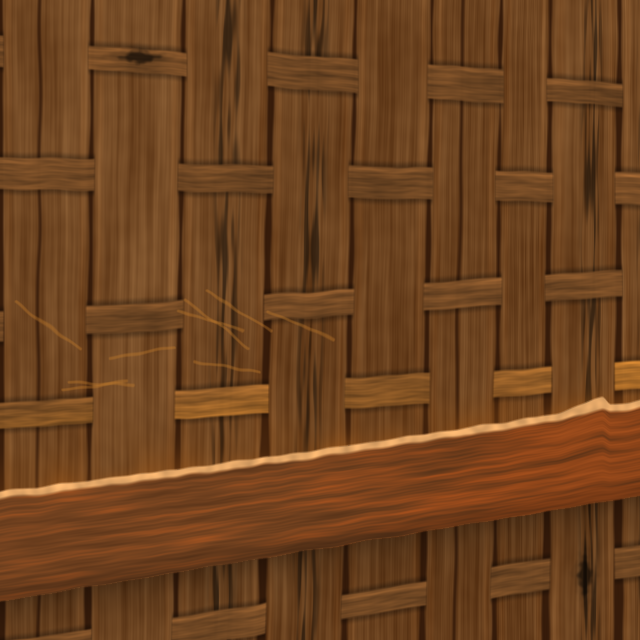
Write a three.js fragment shader that draws this texture.

```glsl
// A woven bamboo wall, nine upright strips by six cross rows, behind a sloping
// wooden beam. Cross rows show in alternate columns; gradient noise stretched
// along each part gives fibres, stains, rough edges and loose straw.
varying vec2 vUv;

const vec3 STRIP_DARK  = vec3(0.34, 0.19, 0.07);
const vec3 STRIP_LIGHT = vec3(0.55, 0.375, 0.21);
const vec3 BAND_COLOR  = vec3(0.47, 0.30, 0.15);
const vec3 GAP_COLOR   = vec3(0.19, 0.09, 0.03);
const vec3 GOLD        = vec3(0.77, 0.49, 0.17);
const vec3 GLOW        = vec3(0.62, 0.34, 0.09);
const vec3 BEAM_BROWN  = vec3(0.48, 0.275, 0.13);
const vec3 BEAM_RED    = vec3(0.57, 0.275, 0.10);
const vec3 BEAM_EDGE   = vec3(0.94, 0.69, 0.43);
const float SOFT = 0.0025;       // edge softness
const float GAP_HALF = 0.0058;   // half width of the slits between strips
const float BAND_HALF = 0.018;   // least half height of a cross band
const float ROW_STEP = 0.19;
const int ROWS = 6;
const int STRAWS = 9;

float hash(vec2 p) {
  p = fract(p * vec2(0.1031, 0.1137));
  p += dot(p, p.yx + 33.33);
  return fract((p.x + p.y) * p.x * 47.3);
}

vec2 gradient(vec2 p) {
  float a = 6.2832 * hash(p + 91.0);
  return vec2(cos(a), sin(a));
}

float noise(vec2 p) {
  vec2 i = floor(p), f = fract(p), e = vec2(1.0, 0.0);
  vec2 u = f * f * f * (f * (f * 6.0 - 15.0) + 10.0);
  return mix(mix(dot(gradient(i), f), dot(gradient(i + e), f - e), u.x),
             mix(dot(gradient(i + e.yx), f - e.yx), dot(gradient(i + 1.0), f - 1.0), u.x), u.y);
}

float inside(float d) { return smoothstep(-SOFT, SOFT, d); }

// Column number plus position; strips narrow toward the right and lean a little
float columnCoord(vec2 p) {
  float x = p.x - 0.018 * (p.y - 0.5) * sin(3.1416 * p.x) + 0.002 * noise(p * vec2(7.0, 9.0));
  float narrow = (x - 0.857) / 0.04;
  return 7.1 * x + 1.3 * pow(max(x, 0.0), 4.0) + 0.22 * exp(-narrow * narrow);
}

float rowCenter(float j, float x) {
  float sag = 1.0 - step(0.5, abs(j - 2.0));
  return 0.92 - ROW_STEP * j + (0.045 * j - 0.07) * x - 0.05 * sag * (1.0 - x);
}

float segment(vec2 p, vec2 a, vec2 b) {
  vec2 d = b - a;
  return length(p - a - d * clamp(dot(p - a, d) / dot(d, d), 0.0, 1.0));
}

// Dark pointed eye where a bamboo node shows
vec3 knot(vec3 col, vec2 p, vec2 center, vec2 size) {
  vec2 q = abs(p - center) / size;
  float d = q.x + q.y + 0.35 * noise(p * 90.0);
  return col * (1.0 - 0.5 * smoothstep(1.1, 0.45, d) - 0.12 * smoothstep(1.8, 1.0, d));
}

vec3 strips(vec2 p, float c, float width) {
  float id = floor(c), f = fract(c);
  float grain = noise(vec2(c * 13.0 + id * 7.0, p.y * 3.0))
              + 0.55 * noise(vec2(c * 39.0, p.y * 6.0 + id));
  float stain = noise(p * vec2(13.0, 6.0)) + 0.4 * noise(p * vec2(55.0, 35.0));
  float tone = 0.42 + 0.45 * grain + 0.26 * stain + 0.2 * (hash(vec2(id, 3.0)) - 0.5);
  vec3 col = mix(STRIP_DARK, STRIP_LIGHT, clamp(tone + 0.14 * (p.y - 0.4), 0.0, 1.0));
  // Dark rot along the middle of some strips
  float kind = mod(id, 5.0);
  float rot = step(1.5, kind) * step(kind, 3.5) * smoothstep(0.22, 0.05, abs(f - 0.52));
  col *= 1.0 - 0.5 * rot * smoothstep(0.0, 0.5, noise(vec2(c * 17.0, p.y * 9.0)) + 0.15);
  // Every fifth strip is split in two
  float split = abs(f - 0.43 - 0.05 * noise(vec2(id, p.y * 5.0))) * width;
  col = mix(col, GAP_COLOR, 0.75 * step(kind, 0.5) * inside(0.0025 - split));
  // Pale rims and dark slits
  float edge = floor(c + 0.5), d = abs(c - edge) * width;
  col *= 1.0 + 0.09 * smoothstep(0.008, 0.0, abs(d - 0.013));
  float slit = GAP_HALF * mix(1.1, 0.55, p.y) * (0.65 + 0.6 * hash(vec2(edge, 8.0)));
  slit += 0.004 * noise(vec2(edge * 5.0, p.y * 9.0));
  return mix(col, GAP_COLOR, 0.9 * inside(slit - d));
}

vec3 crossBands(vec3 col, vec2 p, float c, float width, float above) {
  for (int k = 0; k < ROWS; k++) {
    float j = float(k);
    float along = mod(c + j + 1.5, 2.0) - 1.0;
    vec2 id = vec2(floor(c - along), j);
    float dy = p.y - rowCenter(j, p.x) - 0.004 * noise(vec2(p.x * 18.0, j * 3.7));
    float tall = BAND_HALF + 0.009 * hash(id + 5.0);
    float dx = (0.5 - abs(along)) * width + 0.006;
    float span = inside(dx);
    col *= 1.0 - 0.3 * span * smoothstep(0.012, 0.0, abs(dy) - tall);
    float fibre = noise(vec2(p.x * 11.0 + j * 4.0, dy * 130.0)) + 0.5 * noise(vec2(p.x * 35.0, dy * 260.0));
    float gold = step(0.0, above) * smoothstep(0.16, 0.06, above) * (0.3 + 0.6 * hash(id));
    vec3 band = mix(BAND_COLOR, GOLD, gold) * (0.97 + 0.3 * fibre + 0.12 * (hash(id + 2.0) - 0.5));
    band *= 1.0 + 0.18 * smoothstep(0.006, 0.0, abs(dy - tall + 0.005));
    col = mix(col, band, 0.93 * span * inside(tall - abs(dy)));
  }
  return col;
}

void main() {
  vec2 p = vUv;
  float x = p.x;
  float chip = smoothstep(0.865, 0.935, x) * smoothstep(0.955, 0.94, x);
  float top = 0.232 + 0.12 * x + 0.023 * x * x + 0.004 * noise(vec2(x * 26.0, 2.0)) + 0.013 * chip;
  float bottom = 0.06 + 0.165 * x + 0.003 * noise(vec2(x * 20.0, 7.0));
  float above = p.y - top;

  // Woven wall
  float c = columnCoord(p), width = 1.0 / (7.1 + 5.2 * x * x * x);
  vec3 col = crossBands(strips(p, c, width), p, c, width, above);
  col = knot(col, p, vec2(0.218, 0.911), vec2(0.04, 0.015));
  col = knot(col, p, vec2(0.914, 0.1), vec2(0.015, 0.045));

  // Loose straw at the left
  for (int k = 0; k < STRAWS; k++) {
    float s = float(k);
    vec2 a = vec2(0.02 + 0.42 * hash(vec2(s, 1.0)), 0.36 + 0.19 * hash(vec2(s, 2.0)));
    vec2 b = a + vec2(0.1, 0.13 * (hash(vec2(s, 4.0)) - 0.6));
    float d = segment(p + 0.004 * noise(p * 30.0), a, b);
    col = mix(col, GOLD, 0.38 * smoothstep(0.004, 0.0005, d));
  }

  // Warm light above the beam, shadow below it
  col = mix(col, GLOW, 0.45 * step(0.0, above) * exp(-above / 0.03) * (0.7 + noise(p * 16.0)));
  col *= 1.0 - 0.3 * step(p.y, bottom) * exp((p.y - bottom) / 0.035);

  // Beam with long fibres and a bright upper edge
  float t = (p.y - bottom) / (top - bottom);
  float fibre = noise(vec2(x * 5.0, t * 15.0)) + 0.6 * noise(vec2(x * 14.0, t * 42.0));
  vec3 beam = mix(BEAM_BROWN, BEAM_RED, clamp(smoothstep(0.3, 1.0, x) + 0.8 * fibre, 0.0, 1.0));
  beam *= (0.94 + 0.26 * fibre) * mix(0.8, 1.0, smoothstep(0.0, 0.25, t));
  float lip = 0.011 + 0.008 * chip + 0.004 * noise(vec2(x * 18.0, 4.0));
  beam = mix(beam, BEAM_EDGE * (0.96 + 0.2 * noise(p * 60.0)), smoothstep(-lip - 0.004, -lip + 0.003, above));
  col = mix(col, beam, inside(-above) * inside(p.y - bottom));

  gl_FragColor = vec4(col, 1.0);
}
```
